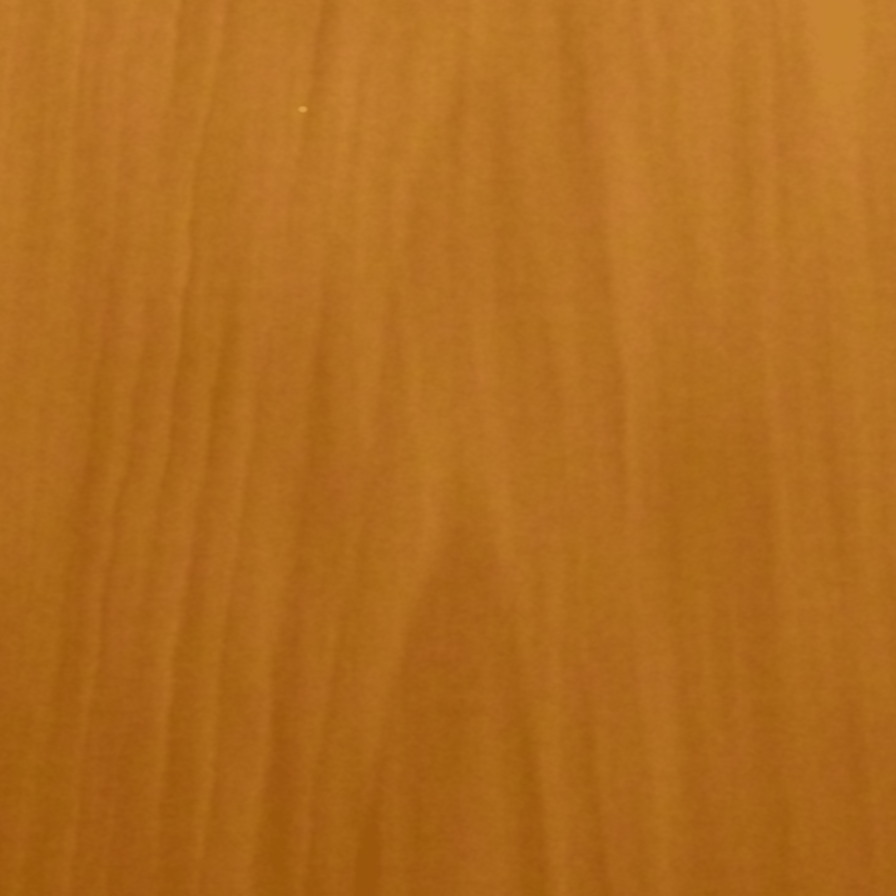
Reproduce this texture procedurally as a three.js fragment shader.

```glsl
varying vec2 vUv;

const vec3 DARK_AMBER = vec3(0.620, 0.350, 0.060);
const vec3 LIGHT_HONEY = vec3(0.768, 0.500, 0.188);
const vec3 ROSE_SHIFT = vec3(0.007, -0.008, 0.018);
const vec3 FLECK_CREAM = vec3(0.90, 0.66, 0.32);

vec2 hashGradient(vec2 cell) {
  float angle = 6.2832 * fract(sin(dot(cell, vec2(127.1, 311.7))) * 43758.55);
  return vec2(cos(angle), sin(angle));
}

float gradientNoise(vec2 p) {
  vec2 cell = floor(p);
  vec2 f = fract(p);
  vec2 w = f * f * f * (f * (f * 6.0 - 15.0) + 10.0);
  float a = dot(hashGradient(cell), f);
  float b = dot(hashGradient(cell + vec2(1.0, 0.0)), f - vec2(1.0, 0.0));
  float c = dot(hashGradient(cell + vec2(0.0, 1.0)), f - vec2(0.0, 1.0));
  float d = dot(hashGradient(cell + vec2(1.0, 1.0)), f - vec2(1.0, 1.0));
  return mix(mix(a, b, w.x), mix(c, d, w.x), w.y);
}

float fractalNoise(vec2 p, float gain) {
  float sum = 0.0;
  float amplitude = 1.0;
  for (int i = 0; i < 3; i++) {
    sum += amplitude * gradientNoise(p);
    p = p * 2.03 + vec2(17.3, 9.1);
    amplitude *= gain;
  }
  return sum;
}

// Nested arches: height on the axis, spreading into near-vertical sides
float archField(vec2 p, float steepness) {
  float axis = 0.515 + 0.03 * (p.y - 0.35);
  float side = abs(p.x - axis);
  return p.y + steepness * side * side / (1.0 + 4.0 * side);
}

// Growth ring: soft inner edge, then a slow fade outwards
float ringProfile(float phase, float edge) {
  float p = fract(phase);
  return (1.0 - p) * smoothstep(0.0, edge, p);
}

// Patches along the grain where a ring shows or fades out
float ringPresence(vec2 p) {
  return smoothstep(-0.50, 0.30, gradientNoise(p));
}

float fleckMask(vec2 p, vec2 center, vec2 radius) {
  return 1.0 - smoothstep(0.3, 1.0, length((p - center) / radius));
}

void main() {
  vec2 uv = vUv;

  // Slight waver of the fibres
  vec2 warped = uv;
  warped.x += 0.020 * gradientNoise(uv * vec2(6.0, 2.5) + 3.7);
  warped.x += 0.005 * gradientNoise(uv * vec2(16.0, 17.0));
  warped.x += 0.002 * gradientNoise(uv * vec2(50.0, 60.0));
  float field = archField(warped, 52.0);
  field += 0.05 * gradientNoise(uv * vec2(9.0, 6.0) + 21.0);

  // Unevenly spaced rings, faint towards both sides
  float phase = (field - 0.88) / 0.51;
  phase += 0.5 * gradientNoise(vec2(phase * 0.6, 3.3)) * smoothstep(0.2, 1.0, phase);
  float sideFade = smoothstep(-0.10, 0.20, uv.x) * (1.0 - 0.75 * smoothstep(0.62, 0.80, uv.x));
  float strength = 0.38 * sideFade * ringPresence(vec2(phase * 0.8, uv.y * 3.0) + 5.0);
  float rings = ringProfile(phase, 0.25) - 0.42;

  // Long streaks, broad clouds and fine mottling
  float lean = warped.x + 0.2 * (0.5 - uv.y) * (0.5 - uv.x);
  float streaks = fractalNoise(vec2(lean * 16.0, uv.y * 1.3) + 40.0, 0.65);
  float clouds = fractalNoise(uv * vec2(4.0, 2.6) + 11.0, 0.5);
  float mottle = fractalNoise(uv * vec2(44.0, 56.0) + 70.0, 0.8);
  float pores = gradientNoise(uv * vec2(125.0, 165.0));

  float tone = 0.485 + 0.74 * (uv.y - 0.5) + 0.25 * (uv.x - 0.5);
  tone += strength * rings + 0.26 * streaks + 0.15 * clouds;
  tone += 0.11 * mottle + 0.085 * pores;

  vec3 color = mix(DARK_AMBER, LIGHT_HONEY, clamp(tone, -0.06, 1.08));

  // Faint rosy patches
  float rose = fractalNoise(uv * vec2(11.0, 10.0) + 90.0, 0.8);
  color += ROSE_SHIFT * rose;

  // One tiny pale fleck
  float fleck = fleckMask(uv, vec2(0.338, 0.878), vec2(0.007, 0.005));
  color = mix(color, FLECK_CREAM, 0.8 * fleck);

  gl_FragColor = vec4(color, 1.0);
}
```
